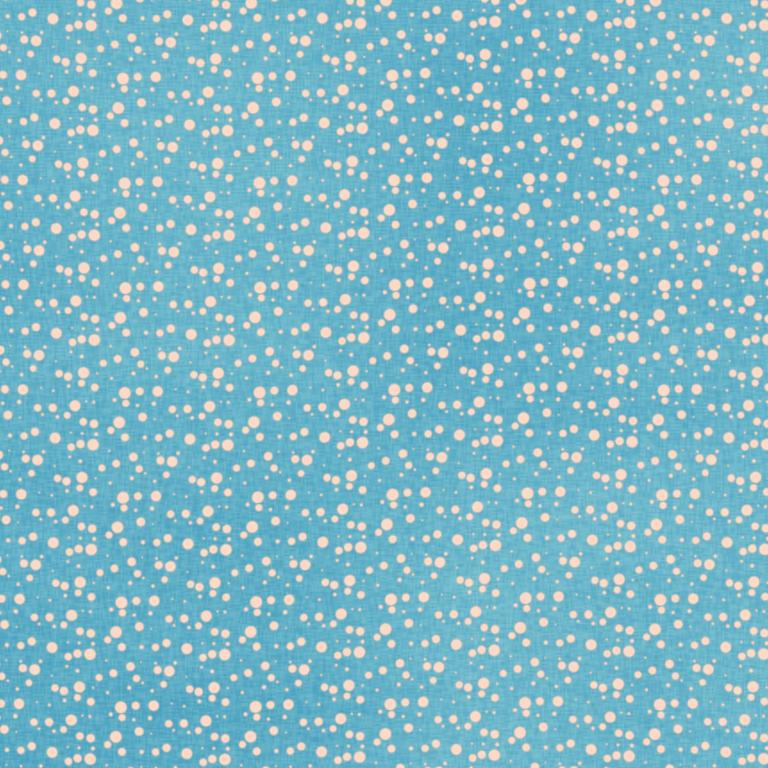
Reproduce this pattern procedurally as a WebGL 2 fragment shader.

```glsl
#version 300 es
precision highp float;
// Woven blue cotton printed with scattered peach dots in a repeating tile.

uniform vec2 u_resolution;
out vec4 outColor;

const vec3 DEEP_BLUE = vec3(0.345, 0.667, 0.768);
const vec3 PALE_BLUE = vec3(0.443, 0.732, 0.802);
const vec3 PEACH = vec3(0.985, 0.853, 0.782);

const float CELLS = 51.3;         // dot cells across the canvas
const vec2 TILE = vec2(9.0, 7.0); // cells in one printed repeat
const float EDGE = 0.0020;        // half width of a dot edge

float hash(vec2 p) {
    return fract(sin(dot(p, vec2(127.1, 311.7))) * 43758.5453);
}

float noise(vec2 p) {
    vec2 cell = floor(p);
    vec2 f = fract(p);
    f = f * f * (3.0 - 2.0 * f);
    float low = mix(hash(cell), hash(cell + vec2(1.0, 0.0)), f.x);
    float high = mix(hash(cell + vec2(0.0, 1.0)), hash(cell + vec2(1.0)), f.x);
    return mix(low, high, f.y);
}

// Three size classes; the radius always grows with rank.
float radiusFromRank(float rank) {
    if (rank < 0.46) return mix(0.06, 0.16, rank / 0.46);
    if (rank < 0.86) return mix(0.24, 0.31, (rank - 0.46) / 0.40);
    return mix(0.36, 0.42, (rank - 0.86) / 0.14);
}

// Centre (xy) and radius (z) of the dot in a cell, in cell units.
vec3 dotInCell(vec2 cell) {
    vec2 id = floor(mod(cell + 0.5, TILE));
    float count = TILE.x * TILE.y;
    float index = id.x + TILE.x * id.y;
    float rank = floor(mod(index * 10.0 + 0.5, count)) / count;
    vec2 jitter = vec2(hash(id + 3.7), hash(id + 19.3));
    return vec3(cell + 0.08 + 0.84 * jitter, radiusFromRank(rank));
}

// A dot gives way to any larger dot that it would overlap.
bool isHidden(vec2 cell, vec3 spot) {
    for (int y = -1; y <= 1; y++) {
        for (int x = -1; x <= 1; x++) {
            vec3 other = dotInCell(cell + vec2(x, y));
            bool overlaps = distance(spot.xy, other.xy) < spot.z + other.z;
            if (overlaps && other.z > spot.z) return true;
        }
    }
    return false;
}

float dotMask(vec2 p, float softness) {
    vec2 home = floor(p);
    float mask = 0.0;
    for (int y = -1; y <= 1; y++) {
        for (int x = -1; x <= 1; x++) {
            vec2 cell = home + vec2(x, y);
            vec3 spot = dotInCell(cell);
            float edge = distance(p, spot.xy) - spot.z;
            if (edge < softness && !isHidden(cell, spot)) {
                mask = max(mask, 1.0 - smoothstep(-softness, softness, edge));
            }
        }
    }
    return mask;
}

// Short crossing threads, centred on zero.
float weave(vec2 p) {
    float weft = noise(p * vec2(110.0, 430.0));
    float warp = noise(p * vec2(430.0, 110.0) + 57.0);
    return weft + warp - 1.0;
}

// Broad uneven light and faint creases, centred on zero.
float lighting(vec2 p) {
    float broad = noise(p * vec2(3.0, 3.5) + 8.0) - 0.5;
    float crease = noise(p * vec2(5.0, 13.0) + 31.0) - 0.5;
    return 0.75 * broad + 0.35 * crease + 0.25 * (p.x - 0.5);
}

void main() {
    vec2 p = gl_FragCoord.xy / u_resolution.y;
    float threads = weave(p);
    float tone = 0.5 + 0.85 * threads + lighting(p);
    vec3 cloth = mix(DEEP_BLUE, PALE_BLUE, clamp(tone, -0.5, 1.5));

    // The cloth lies slightly uneven, bending the rows of the print.
    vec2 bend = 0.003 * vec2(sin(p.y * 6.0 + 1.0), sin(p.x * 7.0));
    float softness = max(EDGE, 0.8 / u_resolution.y) * CELLS;
    float ink = dotMask((p + bend) * CELLS, softness);

    vec3 print = PEACH * (1.0 + 0.015 * threads);
    vec3 color = mix(cloth, print, ink);
    color *= 1.0 - 0.18 * ink * (1.0 - ink); // greyed dot rims
    outColor = vec4(color, 1.0);
}
```
